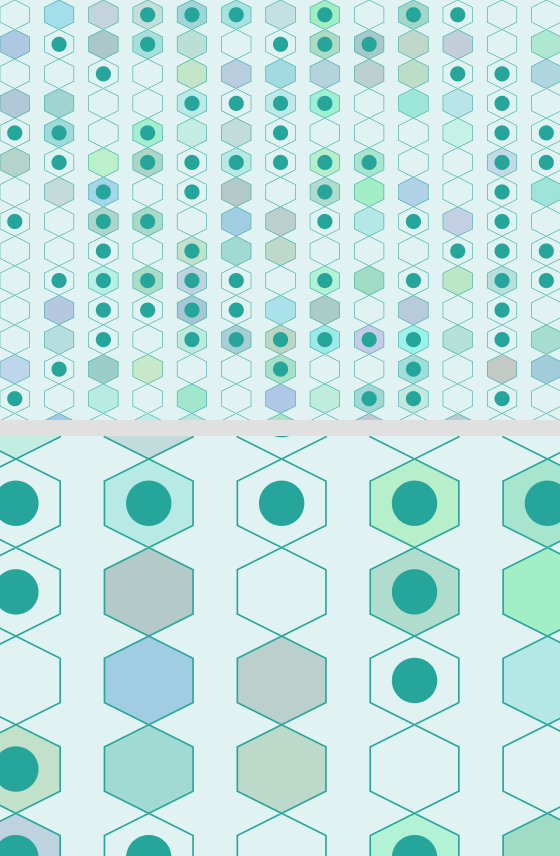
Top: the whole. Bottom: its middle third, enlarged.
Write a Shadertoy shader that draws this pattern.

```glsl
#define HEX_SIZE (27.0 / 384.0)  // hexagon height and width, in canvas heights
#define COLUMN_PITCH 1.5         // column spacing, in hexagon sizes
#define LINE_WIDTH 0.0185        // outline, in hexagon sizes
#define DOT_RADIUS 0.256
#define FILL_CHANCE 0.49
#define DOT_CHANCE 0.43
#define SEED 7u
#define PAPER vec3(0.878, 0.949, 0.945)
#define TEAL vec3(0.149, 0.651, 0.604)
#define TINT_LOW vec3(0.61, 0.775, 0.765)
#define TINT_HIGH vec3(0.785, 0.955, 0.93)

// Integer hash (PCG style): three random values in 0..1
vec3 hash3(uvec3 v) {
    v = v * 1664525u + 1013904223u;
    v.x += v.y * v.z;
    v.y += v.z * v.x;
    v.z += v.x * v.y;
    v ^= v >> 16u;
    v.x += v.y * v.z;
    v.y += v.z * v.x;
    v.z += v.x * v.y;
    return vec3(v >> 8u) / 16777216.0;
}

// Pointy-topped hexagon, as wide as it is tall
float hexagonDistance(vec2 p) {
    p = abs(p);
    float slope = dot(p - vec2(0.0, 0.5), normalize(vec2(1.0, 2.0)));
    return max(p.x - 0.5, slope);
}

// Share of a pixel that lies inside a shape
float coverage(float dist, float pixel) {
    return clamp(0.5 - dist / pixel, 0.0, 1.0);
}

void mainImage(out vec4 fragColor, in vec2 fragCoord) {
    float pixel = 1.0 / (iResolution.y * HEX_SIZE);

    // Grid anchored at the top left, each hexagon centred in its cell
    vec2 p = vec2(fragCoord.x, iResolution.y - fragCoord.y) * pixel;
    vec2 pitch = vec2(COLUMN_PITCH, 1.0);
    vec2 grid = (p - 0.5) / pitch + 0.5;
    vec2 cell = floor(grid);
    vec2 local = (grid - cell - 0.5) * pitch;

    // Random choices and tint for this cell
    uvec2 id = uvec2(ivec2(cell) + 64);
    vec3 choice = hash3(uvec3(id, SEED));
    vec3 tint = mix(TINT_LOW, TINT_HIGH, hash3(uvec3(id, SEED + 1u)));
    float filled = step(choice.x, FILL_CHANCE);
    float dotted = step(choice.y, DOT_CHANCE);

    // Fill, outline, then dot
    float hexagon = hexagonDistance(local);
    float halfLine = 0.5 * LINE_WIDTH;
    float outline = coverage(hexagon - halfLine, pixel)
                  - coverage(hexagon + halfLine, pixel);
    float disc = coverage(length(local) - DOT_RADIUS, pixel);

    vec3 color = mix(PAPER, tint, filled * coverage(hexagon, pixel));
    color = mix(color, TEAL, outline);
    color = mix(color, TEAL, dotted * disc);
    fragColor = vec4(color, 1.0);
}
```
